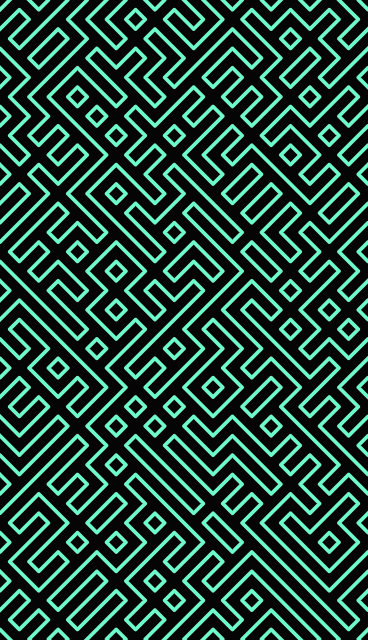
Give the GLSL for this pattern, as a Shadertoy shader.

```glsl
#define COLUMNS 19.0
#define LINE_WIDTH 0.19
#define EDGE_SOFTNESS 0.65
#define EDGE_TINT 0.6
#define SEED 7.0
#define BACKGROUND vec3(0.016, 0.018, 0.016)
#define MINT vec3(0.42, 0.985, 0.80)

float hash(vec2 cell) {
    vec3 h = fract((cell.xyx + SEED) * vec3(0.1031, 0.1030, 0.0973));
    h += dot(h, h.yzx + 33.33);
    return fract((h.x + h.y) * h.z);
}

// Distance to the two diagonals that join the edge midpoints of a unit tile
float tileDistance(vec2 q, float turn) {
    q.x *= turn;
    if (q.x + q.y < 0.0) q = -q;
    float across = (q.x + q.y - 0.5) * sqrt(0.5);
    float along = abs(q.x - q.y) * sqrt(0.5);
    return length(vec2(across, max(along - 0.5 * sqrt(0.5), 0.0)));
}

// Nearest line among the four closest tiles, which gives clean round joins
float mazeDistance(vec2 p) {
    vec2 base = floor(p - 0.5);
    float nearest = 1.0;
    for (int j = 0; j < 2; j++) {
        for (int i = 0; i < 2; i++) {
            vec2 cell = base + vec2(i, j);
            float turn = hash(cell) < 0.5 ? -1.0 : 1.0;
            nearest = min(nearest, tileDistance(p - cell - 0.5, turn));
        }
    }
    return nearest;
}

void mainImage(out vec4 fragColor, in vec2 fragCoord) {
    // Tile grid anchored to the top left corner
    float pixel = COLUMNS / iResolution.x;
    vec2 p = vec2(fragCoord.x, fragCoord.y - iResolution.y) * pixel;

    // Stroke coverage with smoothed edges
    float soft = EDGE_SOFTNESS * pixel;
    float edge = mazeDistance(p) - 0.5 * LINE_WIDTH;
    float ink = 1.0 - smoothstep(-soft, soft, edge);

    // Slightly warmer rim where the stroke fades out
    vec3 color = mix(BACKGROUND, MINT, ink);
    color.r += EDGE_TINT * ink * ink * (1.0 - ink);
    fragColor = vec4(color, 1.0);
}
```
